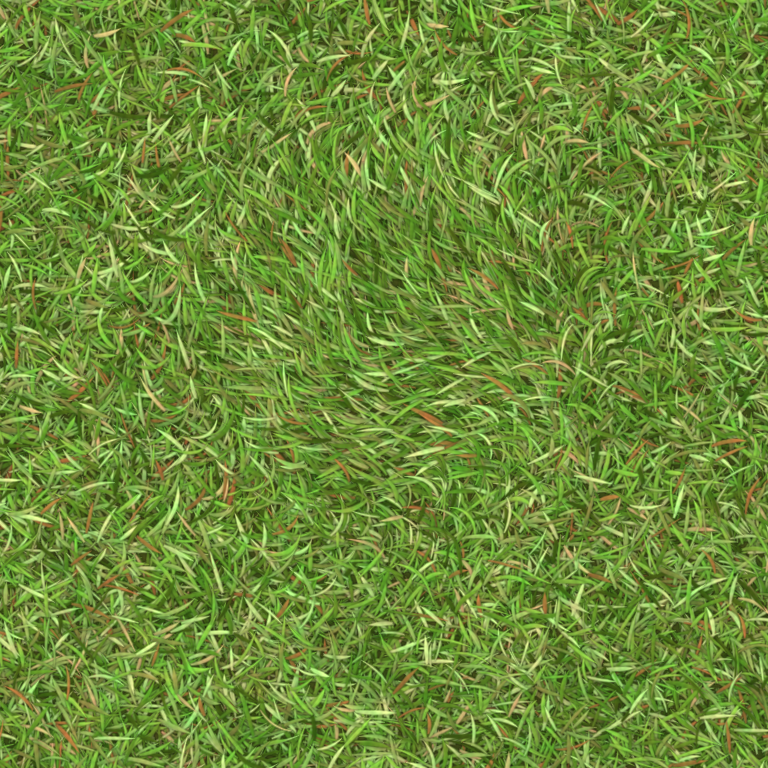
A Shadertoy shader for this texture:

```glsl
// Dense lawn of short, tangled grass blades with a combed patch and dry straw.

const int   LAYERS       = 20;
const float CELLS        = 30.0;    // grid cells across the canvas, per layer
const float BLADE_WIDTH  = 0.0025;  // half width at the widest point
const float EDGE_SOFT    = 0.0017;
const float SHADOW_REACH = 0.0034;
const float SHADOW_DEPTH = 0.20;
const float LOW_LIGHT    = 0.88;    // brightness of the deepest blades
const float TOP_LIGHT    = 1.19;    // brightness of the topmost blades
const float GRAIN        = 0.12;
const float WARMTH       = 0.22;    // strength of brownish mottling
const vec2  PATCH_CENTER = vec2(0.50, 0.60);

const vec3 SOIL  = vec3(0.24, 0.29, 0.09);
const vec3 STRAW = vec3(0.70, 0.64, 0.40);
const vec3 RUST  = vec3(0.57, 0.41, 0.20);

// Blade greens and their cumulative shares
const int GREENS = 6;
const vec3 GREEN[GREENS] = vec3[](
    vec3(0.23, 0.33, 0.07), vec3(0.33, 0.49, 0.13), vec3(0.46, 0.65, 0.22),
    vec3(0.50, 0.62, 0.30), vec3(0.44, 0.49, 0.22), vec3(0.66, 0.78, 0.45));
const float SHARE_END[GREENS] = float[](0.07, 0.28, 0.57, 0.78, 0.85, 1.0);

vec3 hash3(vec3 p) {
    p = fract(p * vec3(0.1031, 0.1030, 0.0973));
    p += dot(p, p.yxz + 33.33);
    return fract((p.xxy + p.yxx) * p.zyx);
}

vec2 gradientAt(vec2 cell) {
    float a = 6.2832 * hash3(vec3(cell, 7.0)).x;
    return vec2(cos(a), sin(a));
}

// Gradient noise, roughly -0.7 to 0.7
float gradientNoise(vec2 p) {
    vec2 i = floor(p), f = p - i;
    vec2 s = f * f * f * (f * (f * 6.0 - 15.0) + 10.0);
    vec2 e = vec2(1.0, 0.0);
    float low  = mix(dot(gradientAt(i), f),
                     dot(gradientAt(i + e.xy), f - e.xy), s.x);
    float high = mix(dot(gradientAt(i + e.yx), f - e.yx),
                     dot(gradientAt(i + e.xx), f - e.xx), s.x);
    return mix(low, high, s.y);
}

vec3 bladeColor(float pick, float dry) {
    if (dry > 0.968) return RUST;
    if (dry > 0.94) return STRAW;
    vec3 c = GREEN[0];
    for (int k = 1; k < GREENS; k++)
        c = pick > SHARE_END[k - 1] ? GREEN[k] : c;
    return c;
}

// Paints one layer of blades, each with a soft shadow, over the colour below
void paintLayer(inout vec3 col, vec2 p, float layer, float light,
                float lean, float combed, float soft) {
    vec2 shift = hash3(vec3(layer, 3.0, 11.0)).xy * 17.0;
    vec2 g = p * CELLS + shift;
    vec2 home = floor(g);
    for (int j = -1; j <= 1; j++)
    for (int i = -1; i <= 1; i++) {
        vec2 cell = home + vec2(i, j);
        vec3 place = hash3(vec3(cell, layer + 1.0));
        vec2 q = g - cell - place.xy;
        if (dot(q, q) > 1.0) continue;
        q /= CELLS;

        // Bent, tapered blade; "along" runs -1 at root to 1 at tip
        vec3 form = hash3(vec3(cell, layer + 51.0));
        float angle = lean + (place.z - 0.5) * mix(3.4, 1.6, combed);
        vec2 dir = vec2(cos(angle), sin(angle));
        float halfLength = mix(0.40, 0.95, form.x * mix(0.8, 1.0, combed)) / CELLS;
        float width = BLADE_WIDTH * mix(0.5, 1.2, form.z);
        float along = dot(q, dir) / halfLength;
        float across = dot(q, vec2(-dir.y, dir.x))
                     - (form.y - 0.5) * 0.32 * halfLength * (along * along - 0.3);
        float taper = 1.0 - along * along * (along > 0.0 ? 1.0 : -0.5 * along);
        float d = max(abs(across) - width * max(taper, 0.0),
                      (abs(along) - 1.0) * halfLength);
        if (d > SHADOW_REACH) continue;
        col *= 1.0 - SHADOW_DEPTH * (1.0 - smoothstep(-0.001, SHADOW_REACH, d));
        if (d > soft) continue;

        vec3 tint = hash3(vec3(cell, layer + 101.0));
        vec3 c = bladeColor(tint.x, tint.y) * light * mix(0.92, 1.08, tint.z);
        c *= 1.0 + 0.10 * along + 0.07 * clamp(across / width, -1.0, 1.0);
        col = mix(col, c, 1.0 - smoothstep(-soft, soft, d));
    }
}

void mainImage(out vec4 fragColor, in vec2 fragCoord) {
    vec2 p = fragCoord / iResolution.y;
    float soft = max(EDGE_SOFT, 0.6 / iResolution.y);

    // Lean follows a slow flow, steadier inside the combed patch
    float combed = 1.0 - smoothstep(0.16, 0.40, length(p - PATCH_CENTER));
    float lean = mix(0.9, 2.45, combed) + 1.7 * gradientNoise(p * 3.2 + 5.0);

    vec3 col = SOIL;
    for (int n = 0; n < LAYERS; n++) {
        float light = mix(LOW_LIGHT, TOP_LIGHT, float(n) / float(LAYERS - 1));
        paintLayer(col, p, float(n), light, lean, combed, soft);
    }

    // Fine mottling, slow patches of light, and brownish tinges
    col *= 1.0 + GRAIN * gradientNoise(p * 170.0) + 0.08 * gradientNoise(p * 7.0);
    float warm = gradientNoise(p * 55.0 + 9.0) + 0.5 * gradientNoise(p * 14.0);
    col *= 1.0 + WARMTH * warm * vec3(1.0, -0.3, 0.5);
    fragColor = vec4(clamp(col, 0.0, 1.0), 1.0);
}
```
